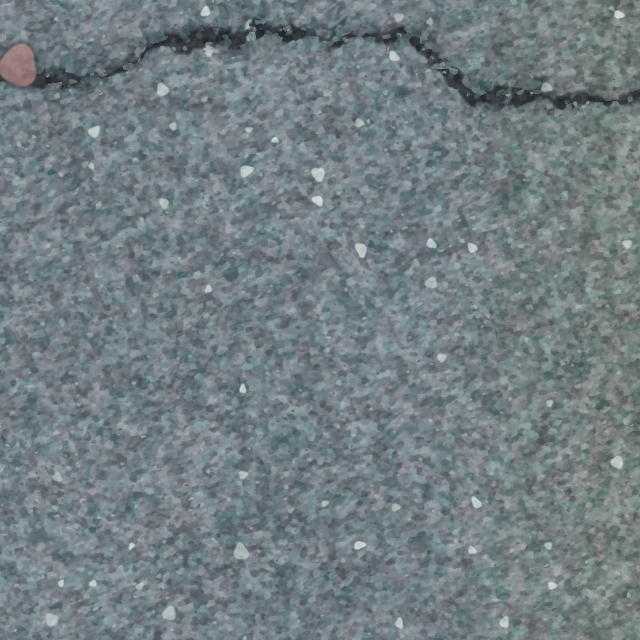
This texture is drawn by a WebGL 2 fragment shader. Its source:

```glsl
#version 300 es
precision highp float;
// Weathered asphalt: soft cellular noise at three sizes makes the grey grains,
// scattered discs add pale stones and dark pits, and a layered sine curve
// carries a crumbling crack with a rounded pebble at its left end.

uniform vec2 u_resolution;
out vec4 fragColor;

vec3 hash3(vec2 cell) {
    vec3 q = fract(cell.xyx * vec3(0.1031, 0.1030, 0.0973));
    q += dot(q, q.yxz + 33.33);
    return fract((q.xxy + q.yzz) * q.zyx);
}

// Blurred Voronoi cells: xy holds two independent values per grain, about zero.
vec2 grains(vec2 p, float sharpness) {
    vec2 cell = floor(p), sum = vec2(0.0);
    float total = 0.0;
    for (int j = -1; j <= 1; j++) {
        for (int i = -1; i <= 1; i++) {
            vec2 id = cell + vec2(i, j);
            vec3 h = hash3(id);
            vec2 d = p - id - 0.1 - 0.8 * h.xy;
            float weight = exp(-sharpness * dot(d, d));
            sum += weight * (vec2(h.z, fract(h.x * 37.0 + h.y * 17.0)) - 0.5);
            total += weight;
        }
    }
    return sum / max(total, 1e-6);
}

// Sparse lumpy discs, each inside its own grid cell; returns coverage.
float stones(vec2 p, float chance, float minRadius, float maxRadius, float blur) {
    vec2 id = floor(p);
    vec3 h = hash3(id + 71.0), shape = hash3(id + 193.0);
    vec2 d = fract(p) - mix(vec2(0.3), vec2(0.7), h.xy);
    float turn = 6.283 * shape.x;
    d = mat2(cos(turn), sin(turn), -sin(turn), cos(turn)) * d;
    d.x *= 1.0 + 0.5 * shape.y;
    float angle = atan(d.y, d.x + 1e-5);
    float radius = mix(minRadius, maxRadius, shape.z * shape.z);
    radius *= 1.0 + 0.13 * sin(3.0 * angle + 9.0 * h.x);
    float disc = 1.0 - smoothstep(radius - blur, radius + blur, length(d));
    return disc * step(h.z, chance) * (0.6 + 0.4 * shape.y);
}

// Height of the crack across the canvas.
float crackHeight(float x) {
    float y = 0.879 + 0.066 * smoothstep(0.14, 0.30, x);
    y -= 0.100 * smoothstep(0.62, 0.77, x);
    return y + 0.005 * sin(31.0 * x + 1.0) + 0.003 * sin(83.0 * x);
}

void main() {
    vec2 p = gl_FragCoord.xy / u_resolution;

    // Bend the grid so the grains keep no visible rows, leaning up to the right
    vec2 q = p + 0.004 * vec2(sin(23.0 * p.y + 9.0 * p.x), sin(19.0 * p.x - 7.0 * p.y));
    vec2 leaning = vec2(0.88 * q.x + 0.25 * q.y, 1.08 * q.y - 0.3 * q.x);

    // Grain tone
    vec2 fine = grains(leaning * 165.0, 9.0);
    vec2 medium = grains(leaning * 98.0 + 40.0, 12.0);
    vec2 coarse = grains(q * 50.0 + 90.0, 8.0);
    float tone = 0.11 * fine.x + 0.16 * medium.x + 0.10 * coarse.x;
    tone += 0.007 * sin(9.0 * p.x + 5.0 * p.y) + 0.006 * sin(13.0 * p.y - 8.0 * p.x);
    vec3 color = vec3(0.449, 0.498, 0.522) + tone;

    // Rosy and greenish grains, and a warmer right side
    color += vec3(0.040, -0.020, -0.005) * (coarse.y + 0.6 * medium.y);
    color += vec3(0.012, 0.004, -0.028) * smoothstep(0.65, 1.0, p.x);

    // Dark pits, pale flecks and larger white stones
    float pits = stones(leaning * 74.0 + 11.0, 0.16, 0.12, 0.28, 0.12);
    color = mix(color, vec3(0.27, 0.31, 0.33), 0.6 * pits);
    float flecks = stones(leaning * 52.0 + 5.0, 0.15, 0.11, 0.25, 0.10);
    color = mix(color, vec3(0.68, 0.73, 0.74), 0.75 * flecks);
    float whites = stones(q * 17.0 + 3.0, 0.13, 0.09, 0.22, 0.035);
    color = mix(color, vec3(0.80, 0.84, 0.83) + 0.4 * tone, whites);

    // Crack: wide soft shade, ragged dark core, brown and pale chips inside
    float offset = p.y - crackHeight(p.x) + 0.014 * coarse.y + 0.009 * medium.y;
    float shadeWidth = offset > 0.0 ? 0.030 : 0.016;
    color -= 0.085 * exp(-offset * offset / (shadeWidth * shadeWidth));
    float halfWidth = 0.011 + 0.004 * sin(17.0 * p.x + 2.0) + 0.010 * coarse.x;
    float core = 1.0 - smoothstep(halfWidth - 0.006, halfWidth + 0.005, abs(offset));
    float gaps = smoothstep(-0.32, -0.05, medium.y + 0.5 * coarse.x);
    color = mix(color, vec3(0.17, 0.19, 0.21) + 0.5 * tone, 0.92 * core * gaps);
    float band = 1.0 - smoothstep(0.012, 0.022, abs(offset + 0.007));
    float chips = stones(q * 58.0 + 29.0, 0.30, 0.18, 0.30, 0.10) * band;
    vec3 chipColor = mix(vec3(0.43, 0.36, 0.35), vec3(0.66, 0.68, 0.68), step(0.05, fine.y));
    color = mix(color, chipColor, 0.8 * chips);

    // Rosy pebble lodged in the crack, with a dark seat around it
    vec2 d = p - vec2(0.029, 0.897);
    float pebble = length(d * vec2(1.08, 0.95)) + 0.003 * sin(3.0 * atan(d.y, d.x) + 1.0);
    color = mix(color, vec3(0.22, 0.24, 0.26), 0.6 * (1.0 - smoothstep(0.030, 0.042, pebble)));
    vec3 rosy = vec3(0.60, 0.49, 0.49) + 0.35 * tone + 1.2 * d.y;
    color = mix(color, rosy, 1.0 - smoothstep(0.028, 0.034, pebble));

    fragColor = vec4(clamp(color, 0.0, 1.0), 1.0);
}
```
